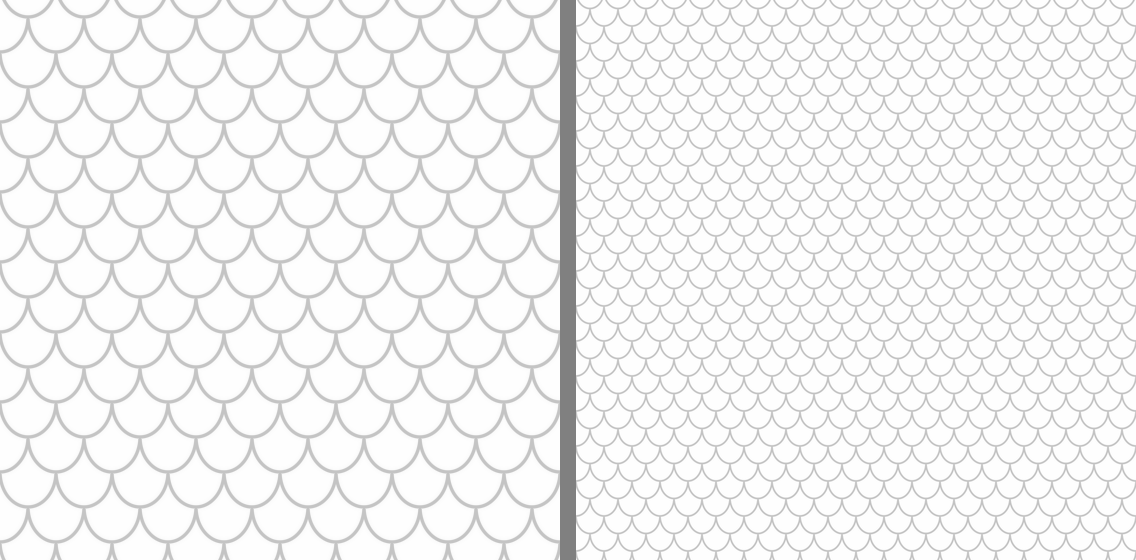
Left: one tile. Right: repeated 2 by 2.
Reproduce this pattern procedurally as a WebGL 2 fragment shader.

```glsl
#version 300 es
precision highp float;

uniform vec2 u_resolution;
out vec4 fragColor;

const vec2 SCALE_RADII = vec2(0.05, 0.0625); // half width and row height

// Approximate signed distance to an ellipse centred on the origin
float ellipseDistance(vec2 p, vec2 radii) {
    float k = length(p / radii);
    float slope = length(p / (radii * radii));
    return k * (k - 1.0) / max(slope, 0.0001);
}

// Distance to the hanging arcs of one row; odd rows shift by half a scale
float arcDistance(vec2 uv, float row, float rowCoord) {
    float column = uv.x * 10.0 + 0.5 * mod(row, 2.0);
    float x = (fract(column + 0.5) - 0.5) / 10.0;
    float y = (rowCoord - row - 1.0) * SCALE_RADII.y;
    return y > 0.0 ? 1.0 : abs(ellipseDistance(vec2(x, y), SCALE_RADII));
}

void main() {
    vec2 uv = gl_FragCoord.xy / u_resolution;
    float rowCoord = uv.y * 16.0 - 0.515;
    float row = floor(rowCoord);

    // Arc of this row, and the underside of the row above
    float dist = min(arcDistance(uv, row, rowCoord),
                     arcDistance(uv, row + 1.0, rowCoord));

    // Soft grey outline with a faint halo on near-white paper
    float edge = max(0.0012, 0.75 / min(u_resolution.x, u_resolution.y));
    float line = 1.0 - smoothstep(0.003 - edge, 0.003 + edge, dist);
    float halo = 1.0 - smoothstep(0.003, 0.011, dist);
    vec3 paper = vec3(0.995 - 0.012 * halo);
    vec3 outline = vec3(0.77);

    fragColor = vec4(mix(paper, outline, line), 1.0);
}
```
